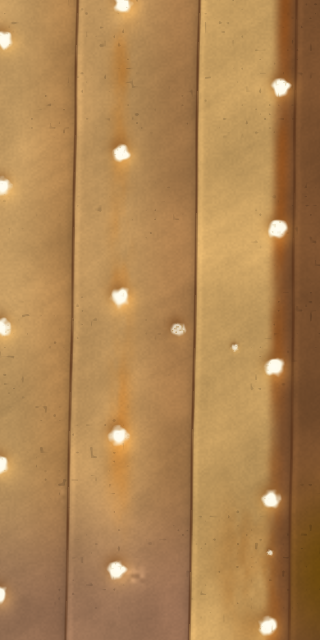
Reproduce this texture procedurally as a WebGL 1 fragment shader.

```glsl
precision highp float;
// Weathered tan metal panels with dark vertical seams and columns of shiny studs.
uniform vec2 u_resolution;

float hash(vec2 p) {
  return fract(sin(dot(p, vec2(127.1, 311.7))) * 43758.5453);
}

float noise(vec2 p) {
  vec2 i = floor(p), f = fract(p);
  f = f * f * (3.0 - 2.0 * f);
  return mix(mix(hash(i), hash(i + vec2(1, 0)), f.x),
             mix(hash(i + vec2(0, 1)), hash(i + vec2(1, 1)), f.x), f.y);
}

float fbm(vec2 p) {
  float sum = 0.0, amp = 0.5;
  for (int i = 0; i < 4; i++) {
    sum += amp * noise(p);
    p = p * 2.03 + 7.1;
    amp *= 0.5;
  }
  return sum;
}

// Soft elliptical spot
float blob(vec2 p, vec2 center, vec2 size) {
  vec2 d = (p - center) / size;
  return exp(-dot(d, d));
}

// Seams lean slightly and crowd together towards the right
float seamX(float i, float y) {
  return 0.207 + 0.424 * i - 0.038 * i * i + (0.018 - 0.003 * i) * y
       + 0.004 * (noise(vec2(i * 9.0, y * 5.0)) - 0.5);
}

// Ragged bright stud in a dirty dent
vec3 stud(vec3 col, vec2 p, vec2 center, float radius, float shine) {
  vec2 d = p - center;
  float px = 1.0 / u_resolution.x;
  float seed = hash(floor(center * 90.0));
  float ragged = radius * (0.72 + 0.5 * noise(d / radius * 1.6 + seed * 40.0));
  col = mix(col, vec3(0.40, 0.23, 0.10), 0.6 * blob(d, vec2(-0.2, 0.6) * radius, vec2(1.25 * radius)));
  col += vec3(0.20, 0.15, 0.06) * shine * blob(d, vec2(0.3, -0.4) * radius, vec2(1.6 * radius));
  float glint = noise(d / radius * 3.5 + seed * 70.0);
  vec3 metal = mix(vec3(0.80, 0.68, 0.46), vec3(1.0, 0.98, 0.90), smoothstep(0.1, 0.6, glint + 0.3 * shine));
  metal = mix(metal, vec3(1.0, 0.99, 0.94), shine * blob(d, vec2(0), vec2(0.6 * radius)));
  float edge = px + 0.2 * radius;
  return mix(col, metal, (0.6 + 0.4 * shine) * (1.0 - smoothstep(ragged - edge, ragged + edge, length(d))));
}

// Five studs with widening gaps going up
vec3 studColumn(vec3 col, vec2 p, float x, float lean, float y, float gap) {
  for (int i = 0; i < 5; i++) {
    float k = float(i);
    float cy = y + gap * k + 0.008 * k * k;
    col = stud(col, p, vec2(x + lean * cy, cy), 0.024 + 0.003 * hash(vec2(k, x)), 1.0);
  }
  return col;
}

void main() {
  vec2 p = gl_FragCoord.xy / u_resolution.y * 2.0;

  // Panel number and position across it
  float panel = 0.0;
  for (int i = 0; i < 3; i++) panel += step(seamX(float(i), p.y), p.x);
  float left = seamX(panel - 1.0, p.y), right = seamX(panel, p.y);
  float t = (p.x - left) / (right - left);
  float middle = step(0.5, panel) * step(panel, 1.5);
  float gold = step(1.5, panel) * step(panel, 2.5);
  float last = step(2.5, panel);

  // Tan paint, browner towards the right of each panel
  vec3 col = mix(vec3(0.76, 0.60, 0.38), vec3(0.78, 0.62, 0.38), gold);
  col = mix(col, vec3(0.61, 0.43, 0.26), middle * (0.15 + 0.6 * smoothstep(0.35, 0.9, t)));
  col = mix(col, vec3(0.66, 0.47, 0.27), (1.0 - middle) * (1.0 - gold) * 0.7 * smoothstep(0.55, 1.0, t));
  col = mix(col, vec3(0.52, 0.34, 0.20), gold * smoothstep(0.72, 0.92, t));
  vec3 dark = mix(vec3(0.47, 0.31, 0.18), vec3(0.40, 0.27, 0.05), blob(p, vec2(1.02, 0.22), vec2(0.12, 0.22)));
  col = mix(col, dark, last);

  // Mauve dirt at the foot and rust running down from the studs
  col = mix(col, vec3(0.56, 0.41, 0.33), (1.0 - gold) * (1.0 - last) * 0.75 * smoothstep(0.6, 0.05, p.y));
  float drip = fbm(vec2(p.x * 9.0, p.y * 3.5));
  float streak = blob(vec2(p.x, 0.0), vec2(0.366 + 0.011 * p.y, 0.0), vec2(0.035, 1.0));
  col = mix(col, vec3(0.77, 0.52, 0.24), streak * smoothstep(0.2, 0.6, drip) * smoothstep(0.2, 0.6, p.y));
  float edgeRust = blob(vec2(p.x, 0.0), vec2(0.848 + 0.022 * p.y, 0.0), vec2(0.022, 1.0));
  col = mix(col, vec3(0.57, 0.32, 0.12), gold * edgeRust * smoothstep(0.15, 0.65, drip) * 0.85);
  col = mix(col, vec3(0.58, 0.32, 0.08), gold * 0.75 * blob(p, vec2(0.79, 0.22), vec2(0.09, 0.20)) * smoothstep(0.2, 0.65, drip));

  // Cloudy wear, slanted brushing, fine grain and sparse specks
  col *= 0.86 + 0.30 * fbm(p * vec2(5.0, 4.0) + panel * 13.0);
  vec2 slant = vec2(p.x + 0.6 * p.y, p.y - 0.6 * p.x);
  col *= 0.96 + 0.08 * fbm(slant * vec2(9.0, 28.0));
  col *= 0.975 + 0.05 * noise(p * 150.0);
  col *= 1.0 - 0.14 * smoothstep(0.86, 0.97, noise(p * 70.0)) * smoothstep(0.45, 0.65, noise(p * 6.0));

  // Seams: shadow on the left, thin dark line, faint lit lip on the right
  for (int i = 0; i < 3; i++) {
    float d = p.x - seamX(float(i), p.y);
    col *= 1.0 - 0.20 * exp(-abs(d) / 0.016) * step(d, 0.0);
    col *= 1.0 + 0.07 * blob(vec2(d, 0.0), vec2(0.014, 0.0), vec2(0.008, 1.0));
    float line = 1.0 - smoothstep(0.001, 0.004 + 1.0 / u_resolution.x, abs(d));
    col = mix(col, vec3(0.36, 0.21, 0.11), line * (0.45 + 0.35 * noise(vec2(float(i) * 5.0, p.y * 14.0))));
  }

  // Stud columns, then the stray studs and chips
  col = studColumn(col, p, -0.006, 0.009, 0.14, 0.402);
  col = studColumn(col, p, 0.364, 0.011, 0.22, 0.41);
  col = studColumn(col, p, 0.837, 0.024, 0.044, 0.389);
  col = stud(col, p, vec2(0.555, 0.971), 0.021, 0.35);
  col = stud(col, p, vec2(0.734, 0.914), 0.010, 0.5);
  col = stud(col, p, vec2(0.844, 0.273), 0.008, 0.4);
  float scrape = blob(p, vec2(0.425, 0.20), vec2(0.030, 0.025)) + 0.6 * blob(p, vec2(0.19, 0.46), vec2(0.012, 0.035));
  col += vec3(0.28, 0.23, 0.18) * scrape * (noise(p * 65.0) - 0.35);

  gl_FragColor = vec4(clamp(col, 0.0, 1.0), 1.0);
}
```
